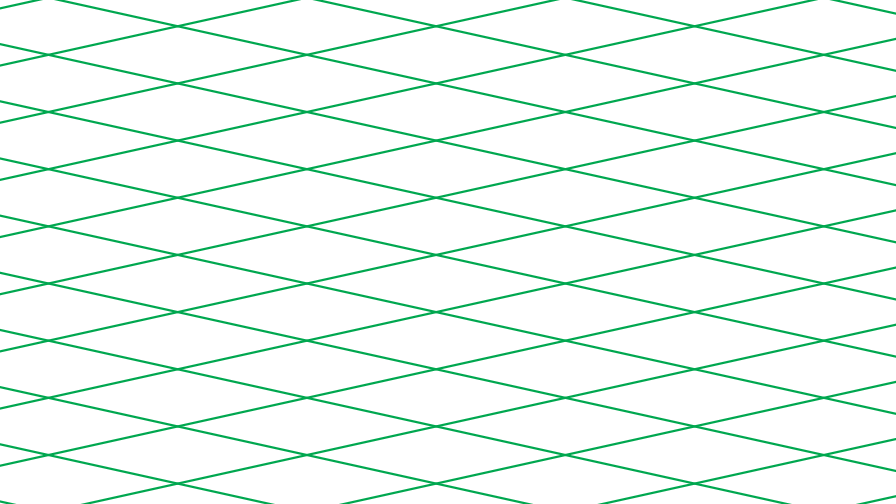
Write a Shadertoy shader that draws this pattern.

```glsl
// Flat diamond lattice: two mirrored families of thin green lines on white.
// Each family is a set of evenly spaced parallels, folded with fract and
// drawn by its distance to the nearest line. Lengths are in canvas heights.

#define CELL vec2(0.5128, 0.11343)      // width and height of one diamond
#define CENTRE vec2(-0.0235, -0.0058)   // a crossing, from the canvas centre
#define LINE_WIDTH 0.0044
#define INK vec3(0.0, 0.655, 0.31)
#define PAPER vec3(1.0)

// Distance to the nearest whole-numbered line of a phase that grows
// by 'slope' per unit of length.
float lineDistance(float phase, float slope) {
    return abs(fract(phase + 0.5) - 0.5) / slope;
}

// Share of a pixel covered by a line at the given distance.
float lineCoverage(float dist, float pixel) {
    return clamp((0.5 * LINE_WIDTH - dist) / pixel + 0.5, 0.0, 1.0)
         * min(1.0, LINE_WIDTH / pixel);
}

void mainImage(out vec4 fragColor, in vec2 fragCoord) {
    float pixel = 1.0 / iResolution.y;
    vec2 p = (fragCoord - 0.5 * iResolution.xy) * pixel - CENTRE;

    // Both diagonals of the cell share the same phase slope
    vec2 q = p / CELL;
    float slope = length(1.0 / CELL);
    float falling = lineCoverage(lineDistance(q.x + q.y, slope), pixel);
    float rising = lineCoverage(lineDistance(q.x - q.y, slope), pixel);

    // Lay one family over the other
    float ink = 1.0 - (1.0 - falling) * (1.0 - rising);
    fragColor = vec4(mix(PAPER, INK, ink), 1.0);
}
```
